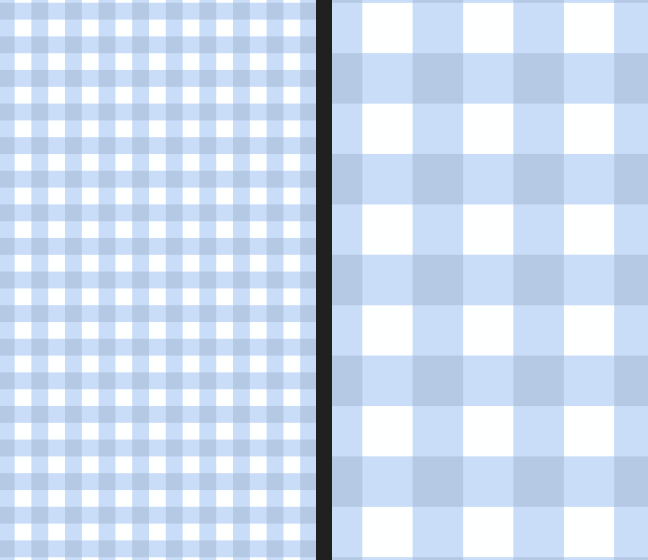
Left, the full canvas; right, a detail of the centre.
This pattern is drawn by a Shadertoy shader. Its source:

```glsl
// Pale blue gingham: upright and level bands of equal width cross on white.
// Each band is a repeated 1D distance; one layer of cloth gives the light blue,
// two overlapping layers give the deeper blue. Lengths are in canvas heights.

#define PERIOD       0.0600                // spacing of bands, both ways
#define BAND_WIDTH   0.0301                // thickness of one band
#define BAND_CENTER  vec2(0.0111, 0.0200)  // first band: x from left, y from bottom
#define EDGE_PIXELS  1.0                   // softness of band edges
#define WHITE_CLOTH  vec3(0.996, 1.000, 1.000)
#define SINGLE_BLUE  vec3(0.787, 0.866, 0.973)
#define DOUBLE_BLUE  vec3(0.713, 0.789, 0.896)

// Coverage of the repeated bands: x for upright ones, y for level ones.
vec2 bandCoverage(vec2 position, float edge) {
    vec2 offset = (fract((position - BAND_CENTER) / PERIOD + 0.5) - 0.5) * PERIOD;
    vec2 distanceToEdge = abs(offset) - 0.5 * BAND_WIDTH;
    return clamp(0.5 - distanceToEdge / edge, 0.0, 1.0);
}

void mainImage(out vec4 fragColor, in vec2 fragCoord) {
    vec2 position = fragCoord / iResolution.y;
    vec2 band = bandCoverage(position, EDGE_PIXELS / iResolution.y);

    // Blend the four ways the two sets of bands can overlap.
    vec3 openRow = mix(WHITE_CLOTH, SINGLE_BLUE, band.x);
    vec3 bandRow = mix(SINGLE_BLUE, DOUBLE_BLUE, band.x);
    fragColor = vec4(mix(openRow, bandRow, band.y), 1.0);
}
```
